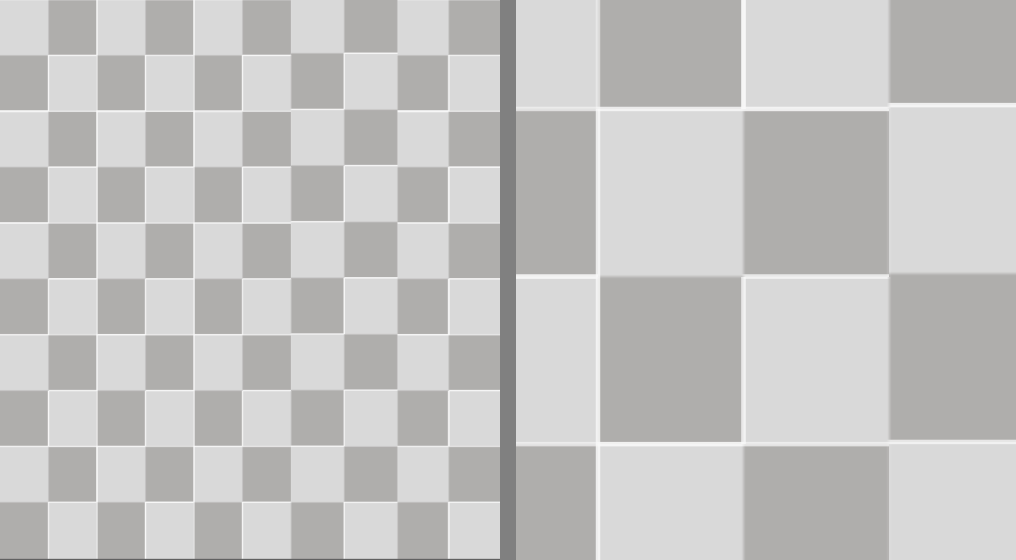
Left, the full canvas; right, a detail of the centre.
This pattern is drawn by a Shadertoy shader. Its source:

```glsl
// Grey ten by ten checkerboard of uneven tiles with pale, irregular joints.

const float TILES = 10.0;
const float JOINT = 0.0027;           // joint width, in canvas heights
const float SOFT = 0.0012;            // extra blur where light meets dark
const vec3 LIGHT = vec3(0.851, 0.851, 0.851);
const vec3 DARK = vec3(0.688, 0.682, 0.676);
const vec3 PALE = vec3(0.975);
const vec3 SHADOW = vec3(0.38);

// 1 inside the two wider columns that sit slightly high
float isLifted(float column) {
    return step(5.5, column) * step(column, 7.5);
}

// Left edge of a column, in canvas widths
float columnEdge(float k) {
    return 0.0970 * min(k, 6.0) + 0.1065 * clamp(k - 6.0, 0.0, 2.0)
         + 0.1025 * max(k - 8.0, 0.0);
}

// Row pitch and first edge, measured down from the top
vec2 rowPitchAndStart(float column) {
    return mix(vec2(0.09975, -0.0008), vec2(0.10025, -0.0051), isLifted(column));
}

float rowPosition(float column, float y) {
    vec2 pitchStart = rowPitchAndStart(column);
    return (y - pitchStart.y) / pitchStart.x;
}

float isDark(float column, float row) {
    return mod(column + row, 2.0);
}

// Slow layered sines, 0 to 1, to vary one joint from the next
float variation(vec2 cell) {
    return 0.5 + 0.3 * sin(dot(cell, vec2(2.3, 3.7))) + 0.2 * sin(dot(cell, vec2(5.1, 1.9)));
}

float band(float d, float width, float aa) {
    return 1.0 - smoothstep(0.5 * width - aa, 0.5 * width + aa, abs(d));
}

// Dark to light joints are bright; the others show on even lines only
float jointStrength(float k, float rises, float vary) {
    float even = 1.0 - mod(k, 2.0);
    return mix(even * (0.45 + 0.4 * vary), 0.75 + 0.25 * vary, rises);
}

// One full column: tiles blended across the nearest row joint
vec3 columnColour(float column, float y, float aa) {
    float t = rowPosition(column, y);
    float k = clamp(floor(t + 0.5), 0.0, TILES - 1.0);
    float d = (t - k) * rowPitchAndStart(column).x;
    float rises = isDark(column, k - 1.0);
    float lifted = isLifted(column);

    float blur = aa + SOFT * (1.0 - rises);
    float dark = mix(rises, 1.0 - rises, smoothstep(-blur, blur, d));
    vec3 colour = mix(LIGHT, DARK, dark);

    float wide = (1.0 - step(0.5, abs(k - 2.0))) * (1.0 - lifted) * rises;
    float strength = jointStrength(k, rises, variation(vec2(column, k)));
    strength *= 1.0 - 0.75 * lifted * (1.0 - rises);
    return mix(colour, PALE, strength * band(d, JOINT * (1.0 + 0.4 * wide), aa));
}

void mainImage(out vec4 fragColor, in vec2 fragCoord) {
    vec2 uv = fragCoord / iResolution.xy;
    float y = 1.0 - uv.y;
    float aspect = iResolution.x / iResolution.y;
    float aa = 0.6 / iResolution.y;

    // Nearest inner column edge
    float k = 1.0;
    float d = 10.0;
    for (float i = 1.0; i < TILES; i++) {
        float candidate = (uv.x - columnEdge(i)) * aspect;
        if (abs(candidate) < abs(d)) {
            d = candidate;
            k = i;
        }
    }

    // Tiles on both sides of that edge
    float left = k - 1.0;
    float row = clamp(floor(rowPosition(left, y)), 0.0, TILES - 1.0);
    float rises = isDark(left, row);
    float blur = aa + SOFT * (1.0 - rises);
    vec3 colour = mix(columnColour(left, y, aa), columnColour(k, y, aa),
                      smoothstep(-blur, blur, d));

    // Upright joint, nearly hidden beside the lifted columns
    float covered = abs(isLifted(left) - isLifted(k));
    float strength = jointStrength(k, rises, variation(vec2(row, k + 7.0)));
    strength *= 1.0 - 0.9 * covered;
    float wide = step(8.5, k);
    colour = mix(colour, PALE, strength * band(d, JOINT * (1.0 + 0.3 * wide), aa));

    // Dark rule along the bottom
    colour = mix(colour, SHADOW, 1.0 - smoothstep(0.0022 - aa, 0.0022 + aa, uv.y));
    fragColor = vec4(colour, 1.0);
}
```
